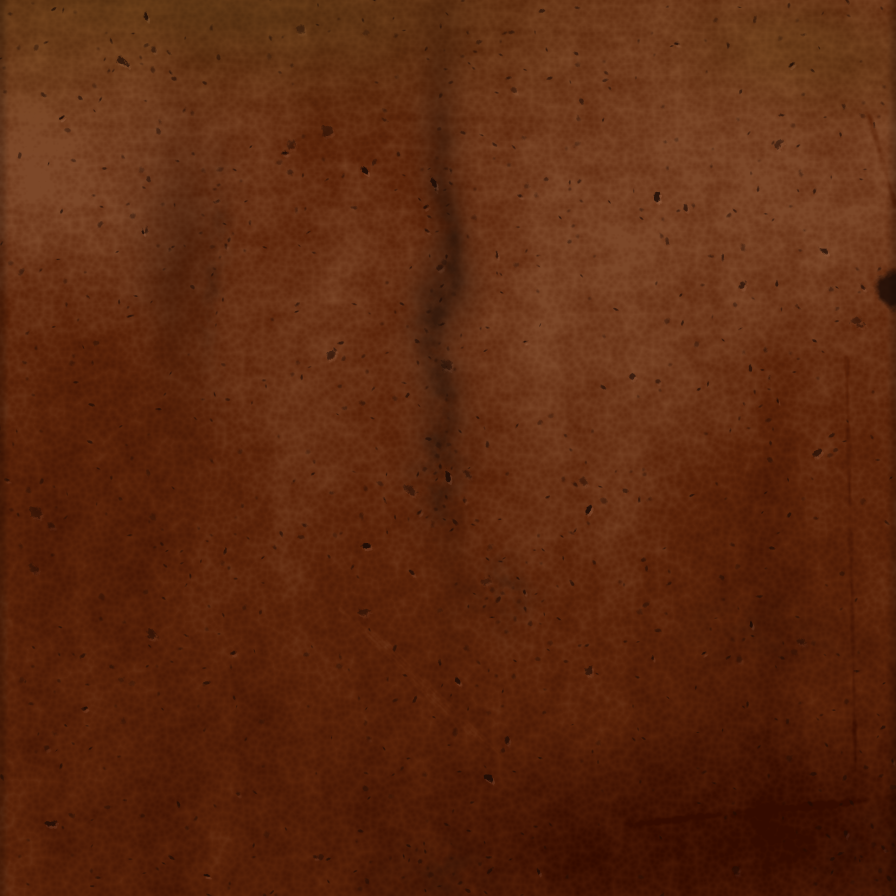
Reproduce this texture procedurally as a Shadertoy shader.

```glsl
// Aged, pitted brown leather-like plaster with cloudy stains, dark streaks and worn scratches.

vec3 hash3(vec2 p) {
    vec3 q = vec3(dot(p, vec2(127.1, 311.7)), dot(p, vec2(269.5, 183.3)), dot(p, vec2(419.2, 371.9)));
    return fract(sin(q) * 43758.545);
}

float blob(vec2 p, vec2 centre, vec2 radius) {
    vec2 d = (p - centre) / radius;
    return exp(-dot(d, d));
}

// Layered, rotated sines, roughly -1 to 1
float waves(vec2 p) {
    float sum = 0.0, gain = 0.5;
    for (int i = 0; i < 6; i++) {
        sum += gain * sin(p.x + 1.7 * sin(p.y + float(i)));
        p = mat2(1.4, 1.1, -1.1, 1.4) * p + 2.3;
        gain *= 0.62;
    }
    return sum;
}

// Distance to the nearest cell point
float cellular(vec2 p) {
    vec2 cell = floor(p);
    float nearest = 2.0;
    for (int y = -1; y <= 1; y++)
    for (int x = -1; x <= 1; x++) {
        vec2 id = cell + vec2(x, y);
        nearest = min(nearest, length(id + hash3(id).xy - p));
    }
    return nearest;
}

// Where the surface is most worn
float wear(vec2 p) {
    return blob(p, vec2(0.49, 0.63), vec2(0.014, 0.22))
         + 0.7 * blob(p, vec2(0.49, 0.46), vec2(0.035, 0.05))
         + blob(p, vec2(0.555, 0.33), vec2(0.045, 0.028))
         + blob(p, vec2(0.48, 0.03), vec2(0.055, 0.035))
         + 0.8 * blob(p, vec2(0.245, 0.69), vec2(0.012, 0.1))
         + 0.5 * blob(p, vec2(0.85, 0.29), vec2(0.09, 0.04))
         + 0.6 * blob(p, vec2(0.97, 0.04), vec2(0.04, 0.05));
}

// Scattered ragged holes, one candidate per cell
float pits(vec2 p, float scale, float share, float radius) {
    vec2 cell = floor(p * scale);
    float ragged = 1.0 + 0.6 * waves(p * 300.0);
    float cover = 0.0;
    for (int y = -1; y <= 1; y++)
    for (int x = -1; x <= 1; x++) {
        vec2 id = cell + vec2(x, y);
        vec3 rnd = hash3(id + scale);
        vec2 centre = (id + rnd.xy) / scale;
        vec3 shape = hash3(id + 51.7);
        float patchy = 1.0 + 0.7 * waves(centre * 14.0);
        float present = step(rnd.z, share * patchy + 0.65 * wear(centre));
        float a = 6.283 * shape.x;
        vec2 d = mat2(cos(a), sin(a), -sin(a), cos(a)) * (p - centre);
        d.y *= 1.0 + 1.3 * shape.y;
        float size = radius * mix(0.5, 1.5, shape.z * shape.z);
        float hole = 1.0 - smoothstep(-0.0016, 0.0022, length(d) - size * ragged);
        cover = max(cover, present * hole * mix(0.4, 1.0, shape.y));
    }
    return cover;
}

// Soft line from a to b
float scratch(vec2 p, vec2 a, vec2 b, float width) {
    vec2 ab = b - a;
    float h = clamp(dot(p - a, ab) / dot(ab, ab), 0.0, 1.0);
    float d = length(p - a - h * ab) + 0.0012 * waves(p * 60.0);
    return (1.0 - smoothstep(0.0, width, d)) * (0.6 + 0.4 * waves(p * 45.0));
}

void mainImage(out vec4 fragColor, in vec2 fragCoord) {
    vec2 p = fragCoord / iResolution.xy;
    vec2 soft = p + 0.02 * vec2(waves(p * 9.0), waves(p * 9.0 + 4.0));

    // Broad light and dark areas
    float tone = 0.42 + 0.27 * p.y + 0.06 * waves(p * 7.0 + 1.0) + 0.06 * waves(p * 24.0);
    tone += 0.45 * blob(soft, vec2(0.07, 0.82), vec2(0.16, 0.13));
    tone += 0.33 * blob(soft, vec2(0.87, 0.78), vec2(0.24, 0.22));
    tone += 0.33 * blob(soft, vec2(0.64, 0.62), vec2(0.16, 0.26));
    tone += 0.15 * blob(soft, vec2(0.36, 0.62), vec2(0.1, 0.2));
    tone -= 0.52 * blob(soft, vec2(0.8, 0.06), vec2(0.3, 0.1));
    tone -= 0.15 * blob(soft, vec2(0.1, 0.4), vec2(0.15, 0.22));
    tone -= 0.22 * blob(soft, vec2(0.86, 0.34), vec2(0.08, 0.22));

    // Brush streaks and fine grain
    tone += 0.07 * waves(vec2(soft.x * 55.0, p.y * 5.0));
    tone += 0.08 * waves(vec2(p.x * 10.0, p.y * 130.0)) * smoothstep(0.2, 1.0, p.y);
    tone += 0.08 * waves(p * 85.0) + 0.24 * (cellular(p * 140.0) - 0.5);

    // Scratches
    tone -= 0.35 * scratch(p, vec2(0.955, 0.14), vec2(0.945, 0.6), 0.004);
    tone -= 0.4 * scratch(p, vec2(0.97, 0.87), vec2(1.0, 0.77), 0.005);
    tone -= 0.3 * scratch(p, vec2(0.7, 0.08), vec2(1.0, 0.11), 0.006);
    for (int i = 0; i < 4; i++) {
        vec2 start = vec2(0.38 + 0.017 * float(i), 0.32 - 0.012 * float(i));
        tone += 0.16 * scratch(p, start, start + vec2(0.13, -0.13), 0.003);
    }

    // Brown ramp with an olive patina along the top
    vec3 color = mix(vec3(0.24, 0.065, 0.005), vec3(0.36, 0.14, 0.035), clamp(tone / 0.52, -0.3, 1.0));
    color = mix(color, vec3(0.48, 0.27, 0.15), clamp((tone - 0.52) / 0.55, 0.0, 1.1));
    float patina = blob(soft, vec2(0.2, 1.0), vec2(0.4, 0.1)) + 0.7 * blob(soft, vec2(0.9, 0.94), vec2(0.11, 0.06));
    color = mix(color, vec3(0.37, 0.22, 0.08) * (0.65 + 0.5 * tone), 0.85 * min(patina, 1.0));

    // Sooty vertical stains
    float soot = 0.5 * blob(soft, vec2(0.49, 0.7), vec2(0.028, 0.24)) + 0.3 * blob(soft, vec2(0.2, 0.7), vec2(0.04, 0.13))
               + 0.4 * wear(soft) * (0.5 + 0.5 * waves(p * 90.0));
    color = mix(color, vec3(0.17, 0.08, 0.035), clamp(soot, 0.0, 0.8));

    // Pits with a lit rim, specks, edge knot and dark borders
    float holes = pits(p, 24.0, 0.1, 0.0042);
    float rim = pits(p + vec2(-0.002, 0.003), 24.0, 0.1, 0.0042);
    float specks = pits(p, 72.0, 0.17, 0.0021);
    float knot = 1.0 - smoothstep(0.015, 0.026, length(p - vec2(1.0, 0.675)) + 0.006 * waves(p * 70.0));
    color += 0.07 * max(rim - holes, 0.0);
    color = mix(color, vec3(0.1, 0.04, 0.02), max(max(0.9 * holes, 0.7 * specks), 0.8 * knot));
    color *= 0.8 + 0.2 * smoothstep(0.0, 0.012, min(p.x, 1.0 - p.x));
    fragColor = vec4(color, 1.0);
}
```
